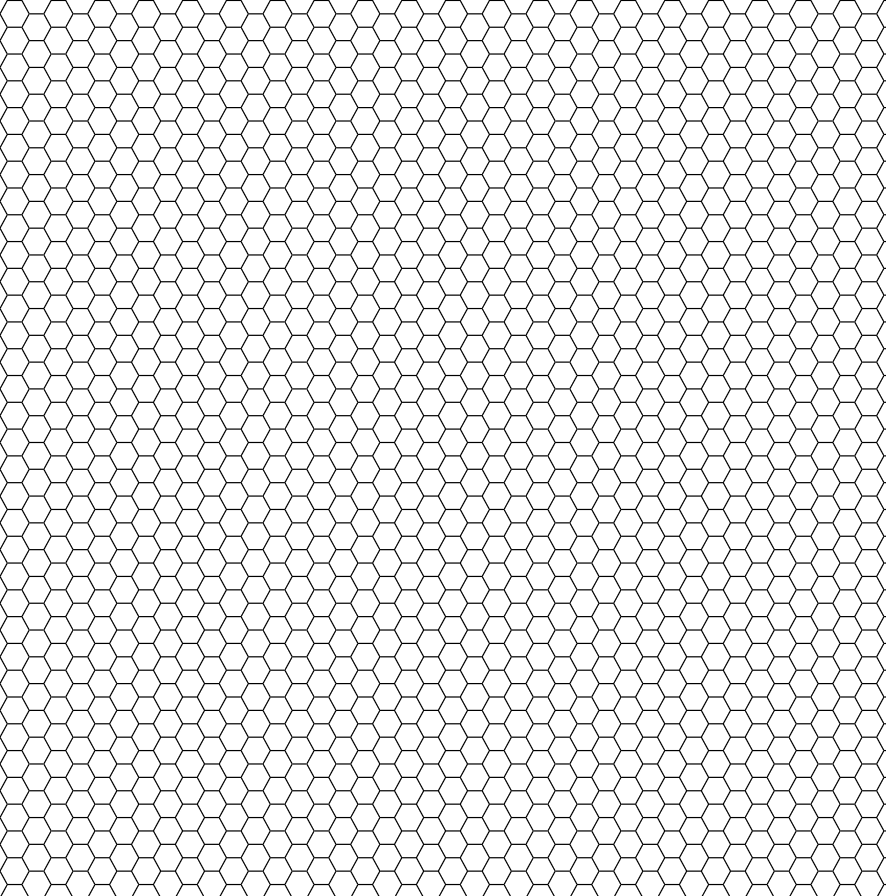
A Shadertoy shader for this pattern:

```glsl
// Draws a honeycomb of slightly tall flat-topped hexagons in thin black outline on white.

// Lengths are fractions of the canvas height.
const vec2  CELL         = vec2(0.04892, 0.02990); // repeat of one column pair, one row
const vec2  FIRST_CENTER = vec2(0.01630, 0.01545); // first hexagon, from the top left
const float LINE_WIDTH   = 0.00136;
const vec3  PAPER_COLOR  = vec3(1.0);
const vec3  LINE_COLOR   = vec3(0.0);

// Offset from the nearest center of a rectangular lattice.
vec2 latticeOffset(vec2 p) {
    return mod(p + 0.5 * CELL, CELL) - 0.5 * CELL;
}

// Distance to the nearest side, positive inside the hexagon.
float hexInside(vec2 p) {
    float halfHeight = 0.5 * CELL.y;
    vec2 sideNormal = normalize(vec2(halfHeight, CELL.x / 6.0));
    vec2 q = abs(p);
    float slanted = dot(sideNormal, vec2(CELL.x / 3.0, 0.0) - q);
    return min(halfHeight - q.y, slanted);
}

// Two interleaved lattices tile the plane; a point lies inside just one hexagon.
float edgeDistance(vec2 p) {
    float evenColumn = hexInside(latticeOffset(p));
    float oddColumn = hexInside(latticeOffset(p - 0.5 * CELL));
    return max(evenColumn, oddColumn);
}

// Share of a pixel covered by the line, also right for lines thinner than a pixel.
float lineCoverage(float d, float pixel) {
    float outer = clamp(0.5 + (0.5 * LINE_WIDTH - d) / pixel, 0.0, 1.0);
    float inner = clamp(0.5 - (0.5 * LINE_WIDTH + d) / pixel, 0.0, 1.0);
    return outer - inner;
}

void mainImage(out vec4 fragColor, in vec2 fragCoord) {
    float pixel = 1.0 / iResolution.y;
    vec2 fromTopLeft = vec2(fragCoord.x, iResolution.y - fragCoord.y) * pixel;

    float d = edgeDistance(fromTopLeft - FIRST_CENTER);
    vec3 color = mix(PAPER_COLOR, LINE_COLOR, lineCoverage(d, pixel));
    fragColor = vec4(color, 1.0);
}
```
